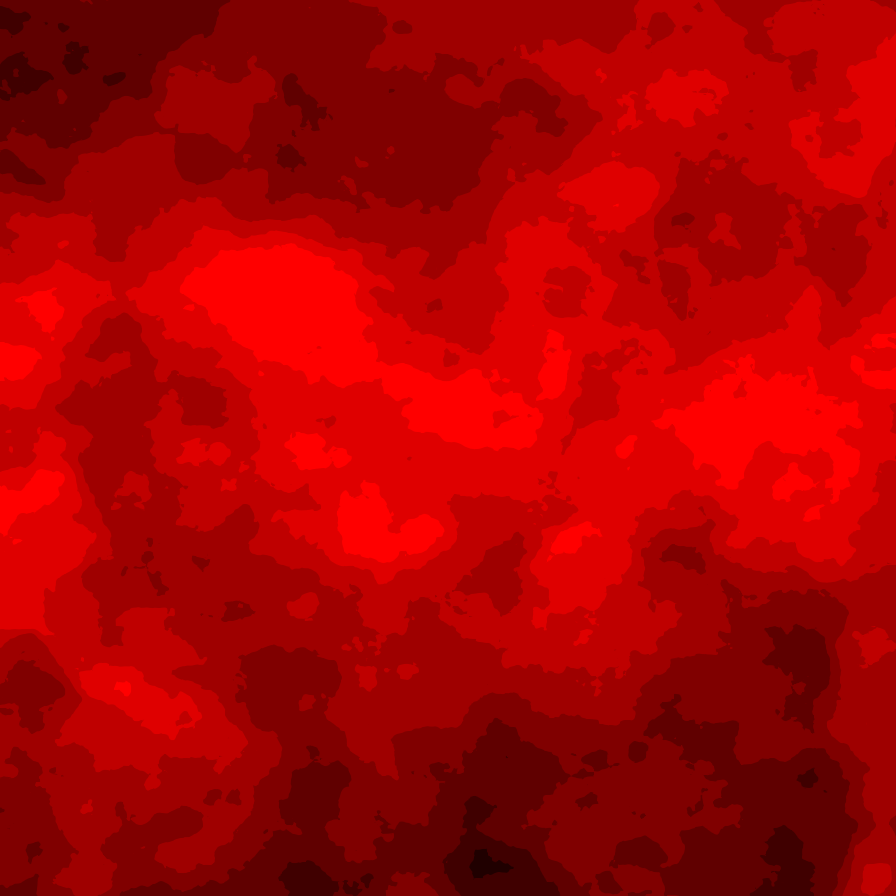
Reproduce this texture procedurally as a Shadertoy shader.

```glsl
// Draws a cloudy red height field cut into flat tonal terraces with ragged contours.

vec3 hash3(vec2 cell) {
    vec3 p = fract(cell.xyx * vec3(0.1031, 0.1030, 0.0973));
    p += dot(p, p.yxz + 33.33);
    return fract((p.xxy + p.yzz) * p.zyx);
}

// Cellular noise: random cell heights blended by distance to jittered centres.
float cellNoise(vec2 p) {
    vec2 cell = floor(p);
    vec2 local = p - cell;
    float heightSum = 0.0;
    float weightSum = 1e-4;
    for (int y = -1; y <= 1; y++) {
        for (int x = -1; x <= 1; x++) {
            vec2 offset = vec2(x, y);
            vec3 rnd = hash3(cell + offset + 57.0);
            vec2 toCentre = offset + 0.1 + 0.8 * rnd.xy - local;
            float weight = pow(max(0.0, 1.0 - dot(toCentre, toCentre) / 1.21), 5.0);
            heightSum += weight * (rnd.z - 0.5);
            weightSum += weight;
        }
    }
    return heightSum / weightSum;
}

// Octaves are turned against each other to hide the grid.
float layeredCells(vec2 p) {
    float sum = 0.0;
    float amplitude = 0.45;
    for (int octave = 0; octave < 6; octave++) {
        sum += amplitude * cellNoise(p);
        p = mat2(1.6, 1.2, -1.2, 1.6) * p + vec2(13.7, 41.3);
        amplitude *= 0.53;
    }
    return sum;
}

void mainImage(out vec4 fragColor, in vec2 fragCoord) {
    vec2 uv = fragCoord / iResolution.y;

    // Bright band across the middle, darkest along the bottom.
    float band = 0.68 - 0.16 * cos(6.2832 * uv.y);
    band -= 0.09 * (1.0 - smoothstep(0.0, 0.22, uv.y));

    // Eight terraces with softened edges.
    float height = 8.0 * (band + layeredCells(uv * vec2(5.0, 5.6) + vec2(21.4, 12.7)));
    float edge = clamp(0.5 * fwidth(height), 0.001, 0.4);
    float terrace = floor(height) + smoothstep(0.5 - edge, 0.5 + edge, fract(height));

    fragColor = vec4(clamp(terrace / 8.0, 0.0, 1.0), 0.0, 0.0, 1.0);
}
```
